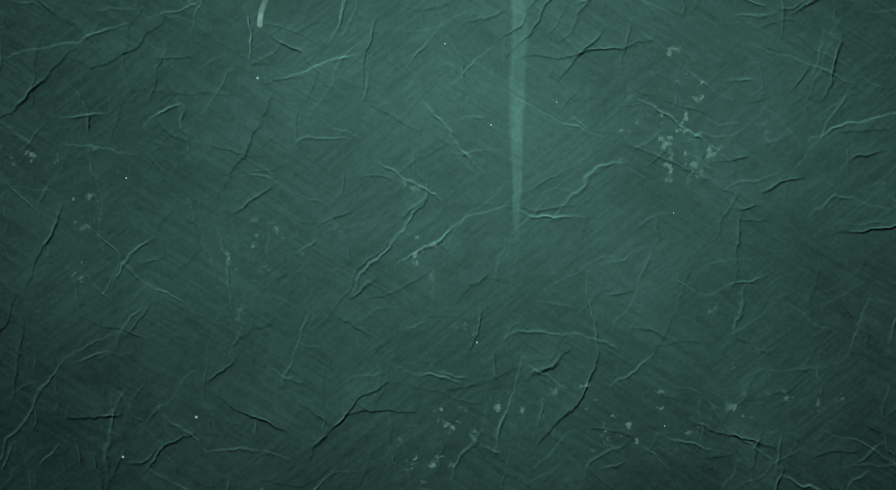
Reproduce this texture procedurally as a WebGL 1 fragment shader.

```glsl
precision highp float;
uniform vec2 u_resolution;

// Palette
const vec3 DEEP_GREEN = vec3(0.13, 0.22, 0.20);
const vec3 SOFT_GREEN = vec3(0.27, 0.44, 0.41);
const vec3 PALE_CHIP = vec3(0.56, 0.74, 0.68);

// Lighting, in units of canvas height
const vec2 LIGHT_STEP = vec2(-0.0016, 0.0036);
const vec2 GLOW_CENTER = vec2(0.54, 0.82);
const vec2 GLOW_SCALE = vec2(1.10, 0.75);
const float GLOW_TONE = 0.95;
const float GLOW_FALL = 1.38;
const float RELIEF_GAIN = 1.0;
const float SHADOW_GAIN = 1.35;

// Plaster
const float EDGE_WIDTH = 0.0029;
const float STEP_HEIGHT = 0.62;
const float LIP_HEIGHT = 0.42;
const float RAGGED = 0.040;
const float BRUSH_TONE = 0.17;
const float SPECK_CELL = 0.11;
const float SPECK_SHARE = 0.08;

vec2 hash2(vec2 p) {
  vec3 v = fract(vec3(p.xyx) * vec3(0.1031, 0.1030, 0.0973));
  v += dot(v, v.yzx + 33.33);
  return fract((v.xx + v.yz) * v.zy);
}

float noise(vec2 p) {
  vec2 i = floor(p), f = fract(p);
  f = f * f * (3.0 - 2.0 * f);
  float low = mix(hash2(i).x, hash2(i + vec2(1.0, 0.0)).x, f.x);
  float high = mix(hash2(i + vec2(0.0, 1.0)).x, hash2(i + 1.0).x, f.x);
  return mix(low, high, f.y);
}

float fbm(vec2 p) {
  float sum = 0.0, amp = 0.5;
  for (int i = 0; i < 4; i++) {
    sum += amp * noise(p);
    p = mat2(1.6, 1.2, -1.2, 1.6) * p + 7.3;
    amp *= 0.5;
  }
  return sum;
}

// Scattered trowel marks: a broken lip with a slab sloping away behind it
float trowelMarks(vec2 p, float size, float seed, float wear) {
  vec2 cell = floor(p / size);
  float height = 0.0;
  for (int j = -1; j <= 1; j++) {
    for (int i = -1; i <= 1; i++) {
      vec2 id = cell + vec2(float(i), float(j));
      vec2 spot = hash2(id + seed);
      vec2 shape = hash2(id + seed + 57.3);
      float angle = 6.2832 * shape.x;
      float c = cos(angle), s = sin(angle);
      vec2 q = mat2(c, -s, s, c) * (p - (id + spot) * size);
      q.y += 0.5 * (spot.x - 0.5) * q.x * q.x / size;
      float along = abs(q.x) / (size * mix(0.3, 0.8, shape.y));
      float slab = max(1.0 - max(q.y, 0.0) / (size * 0.55), 0.0);
      slab *= slab * smoothstep(-EDGE_WIDTH, EDGE_WIDTH, q.y);
      slab *= (1.0 - smoothstep(0.88, 1.0, along)) * (1.0 - 0.6 * min(along, 1.0));
      float lip = exp(-q.y * q.y / (EDGE_WIDTH * EDGE_WIDTH));
      lip *= wear * (1.0 - smoothstep(0.4, 1.0, along));
      float strength = mix(0.14, 1.0, spot.y * sqrt(spot.y));
      height += strength * (STEP_HEIGHT * slab + LIP_HEIGHT * lip);
    }
  }
  return height;
}

float plaster(vec2 p) {
  vec2 warp = vec2(fbm(p * 15.0), fbm(p * 15.0 + 41.7)) - 0.47;
  vec2 q = p + RAGGED * warp;
  float wear = 1.7 * smoothstep(0.25, 0.75, noise(p * 17.0 + 9.0));
  float height = trowelMarks(q, 0.29, 23.0, wear) + trowelMarks(q, 0.19, 83.0, wear);
  height += 0.85 * trowelMarks(q, 0.13, 149.0, wear);
  height += 0.55 * trowelMarks(q, 0.085, 263.0, wear);
  return height + 0.22 * fbm(p * 42.0);
}

// Fine trowel scratches in two crossing directions
float brushing(vec2 p) {
  float rising = noise(vec2(p.x + p.y, 1.3 * p.y - p.x) * vec2(14.0, 115.0));
  float falling = noise(vec2(p.x - 0.6 * p.y, p.y + 0.6 * p.x) * vec2(14.0, 150.0) + 61.0);
  return mix(rising, falling, smoothstep(0.40, 0.55, fbm(p * 5.0 + 31.0))) - 0.5;
}

// Sparse round chips of pale paint
float specks(vec2 p) {
  vec2 id = floor(p / SPECK_CELL);
  vec2 pick = hash2(id + 211.0);
  vec2 center = (id + 0.1 + 0.8 * hash2(id + 307.0)) * SPECK_CELL;
  float radius = mix(0.0015, 0.0036, pick.y);
  return step(pick.x, SPECK_SHARE) * (1.0 - smoothstep(radius * 0.4, radius * 1.4, length(p - center)));
}

// Slanted scrape near the upper edge
float scrape(vec2 p, float aspect) {
  vec2 q = p - vec2(0.29 * aspect, 0.95);
  float along = clamp(q.y / 0.06, 0.0, 1.0);
  q -= vec2(0.017 * along * along, 0.06 * along);
  return (1.0 - smoothstep(0.003, 0.008, length(q))) * mix(0.4, 1.0, noise(p * 90.0));
}

void main() {
  vec2 uv = gl_FragCoord.xy / u_resolution;
  float aspect = u_resolution.x / u_resolution.y;
  vec2 p = vec2(uv.x * aspect, uv.y);

  // Broad glow and raking light over the relief
  float height = plaster(p);
  float relief = height - plaster(p + LIGHT_STEP);
  float tone = GLOW_TONE - GLOW_FALL * length((uv - GLOW_CENTER) * GLOW_SCALE);
  tone += RELIEF_GAIN * max(relief, 0.0) + SHADOW_GAIN * min(relief, 0.0);
  tone += 0.17 * (height - 0.40) + 0.36 * (fbm(p * 4.5 + 19.0) - 0.47);
  tone += BRUSH_TONE * brushing(p) + 0.12 * (noise(p * 170.0) - 0.5);

  // Faded vertical streak running down from the top
  float streakX = p.x - 0.578 * aspect - 0.022 * (fbm(vec2(3.0, p.y * 9.0)) - 0.47);
  float streakWidth = mix(0.009, 0.021, smoothstep(0.50, 0.85, p.y));
  float streak = 1.0 - smoothstep(streakWidth * 0.45, streakWidth, abs(streakX));
  streak *= smoothstep(0.48, 0.62, p.y) * mix(0.3, 1.1, fbm(p * vec2(70.0, 18.0)));
  tone += 0.48 * streak;

  // Worn patches and chips
  float worn = smoothstep(0.58, 0.74, fbm(p * 6.0 + 137.0));
  worn *= smoothstep(0.60, 0.78, fbm(p * 60.0 + 5.0));
  float chips = max(0.85 * specks(p), max(0.45 * worn, 0.75 * scrape(p, aspect)));

  vec3 color = mix(DEEP_GREEN, SOFT_GREEN, clamp(tone, -0.7, 1.6));
  gl_FragColor = vec4(mix(color, PALE_CHIP, chips), 1.0);
}
```
